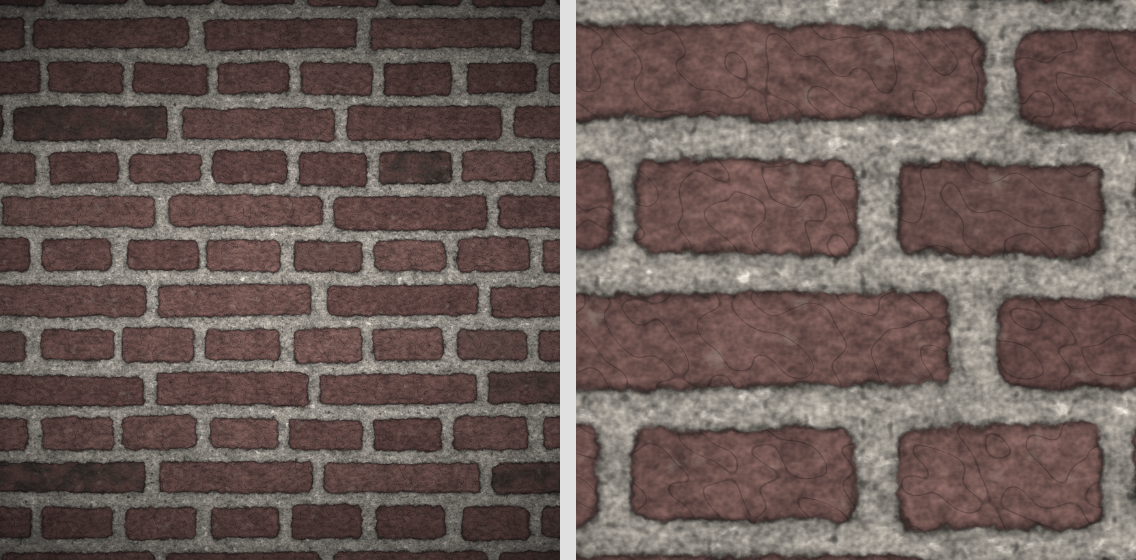
Left: the whole. Right: its middle third, enlarged.
This texture is drawn by a three.js fragment shader. Its source:

```glsl
varying vec2 vUv;

float hash(vec2 p) {
  return fract(sin(dot(p, vec2(127.1, 311.7))) * 43758.545);
}

vec2 gradient(vec2 cell) {
  float angle = 6.28318 * hash(cell);
  return vec2(cos(angle), sin(angle));
}

// Gradient noise, about -0.7 to 0.7
float noise(vec2 p) {
  vec2 i = floor(p), f = fract(p);
  vec2 u = f * f * f * (f * (f * 6.0 - 15.0) + 10.0);
  vec2 e = vec2(1.0, 0.0);
  float low = mix(dot(gradient(i), f), dot(gradient(i + e), f - e), u.x);
  float high = mix(dot(gradient(i + e.yx), f - e.yx), dot(gradient(i + 1.0), f - 1.0), u.x);
  return mix(low, high, u.y);
}

float fbm(vec2 p) {
  float sum = 0.0, amplitude = 1.0;
  for (int i = 0; i < 4; i++) {
    sum += amplitude * noise(p);
    p = mat2(1.6, 1.2, -1.2, 1.6) * p + 7.3;
    amplitude *= 0.55;
  }
  return sum;
}

float roundedBox(vec2 p, vec2 halfSize, float radius) {
  vec2 q = abs(p) - halfSize + radius;
  return length(max(q, 0.0)) + min(max(q.x, q.y), 0.0) - radius;
}

// Signed distance to the nearest brick; also gives its id and local position
float brickDistance(vec2 p, out vec2 id, out vec2 local) {
  float v = (0.9388 - p.y) / 0.0792 + 0.5;
  float row = floor(v);
  float isShort = mod(row, 2.0);

  // Long and short courses alternate, drifting sideways down the wall
  float pitch = mix(0.297, 0.1485, isShort);
  float drift = (1.0 - row / 8.0) * (1.0 - row / 8.0);
  float joint = mix(0.267 + 0.082 * drift, 0.359 + 0.025 * drift, isShort);
  float u = (p.x - joint) / pitch;
  id = vec2(floor(u), row);

  local = vec2((fract(u) - 0.5) * pitch, (0.5 - fract(v)) * 0.0792);
  local -= (vec2(hash(id + 3.1), hash(id + 8.4)) - 0.5) * vec2(0.007, 0.004);
  vec2 halfSize = vec2(pitch * 0.5 - 0.0105, 0.0288);
  halfSize -= (vec2(hash(id + 5.7), hash(id + 1.9)) - 0.4) * vec2(0.007, 0.004);
  local.y += local.x * (hash(id + 6.2) - 0.5) * 0.035;
  return roundedBox(local, halfSize, mix(0.006, 0.015, hash(id + 2.6)));
}

vec3 brickColor(vec2 p, vec2 id, vec2 local, float d) {
  float blotch = fbm(p * vec2(24.0, 36.0) + id * 3.0);
  float grain = fbm(p * vec2(95.0, 140.0));
  float grit = noise(p * 330.0);
  vec3 color = mix(vec3(0.335, 0.245, 0.235), vec3(0.405, 0.305, 0.29), hash(id + 4.3));
  color *= 1.0 + 0.18 * blotch + 0.27 * grain + 0.16 * grit;

  // Soot on some bricks
  float sooty = smoothstep(0.68, 0.95, hash(id + 9.5));
  float soot = sooty * smoothstep(-0.45, 0.4, blotch + 0.4 * grain);
  color = mix(color, vec3(0.19, 0.175, 0.16) * (1.0 + 0.5 * grain), soot * 0.85);

  // Pale mortar smears and thin diagonal cracks
  float smear = smoothstep(0.35, 0.85, fbm(p * 42.0 + 11.0) + 0.3 * grain);
  color = mix(color, vec3(0.49, 0.45, 0.42), smear * 0.45);
  float crack = abs(noise(p * vec2(22.0, 48.0) + local.x * 18.0 + 4.0));
  color *= 1.0 - 0.22 * (1.0 - smoothstep(0.0, 0.035, crack));
  return color * mix(0.78, 1.0, smoothstep(0.0, 0.006, -d));
}

vec3 mortarColor(vec2 p, vec2 local, float d) {
  float lumps = fbm(p * vec2(28.0, 40.0) + 19.0);
  float grain = fbm(p * vec2(110.0, 150.0) + 5.0);
  float grit = noise(p * 300.0 + 2.0);
  vec3 color = vec3(0.56, 0.54, 0.51);
  color *= 1.0 + 0.22 * lumps + 0.28 * grain + 0.24 * grit;

  // Bright chips and dark pits
  color += 0.17 * smoothstep(0.3, 0.75, noise(p * 75.0) + 0.35 * grain);
  color *= 1.0 - 0.45 * smoothstep(0.3, 0.65, noise(p * 120.0 + 31.0));

  // Contact shadow, deeper below each brick
  float below = smoothstep(0.015, -0.03, local.y);
  return color * (1.0 - mix(0.22, 0.42, below) * exp(-max(d, 0.0) / 0.0035));
}

void main() {
  // Wavy courses and ragged brick edges
  vec2 p = vUv;
  p.y += 0.005 * noise(vUv * vec2(4.0, 7.0));
  p += 0.0035 * vec2(noise(vUv * 38.0), noise(vUv * 38.0 + 17.0));
  vec2 id, local;
  float d = brickDistance(p, id, local);
  d += 0.003 * fbm(vUv * 95.0 + 3.0);

  vec3 brick = brickColor(vUv, id, local, d);
  vec3 mortar = mortarColor(vUv, local, d);
  vec3 color = mix(brick, mortar, smoothstep(-0.0013, 0.0013, d));
  float rim = 1.0 - smoothstep(0.0, 0.0032, abs(d));
  color *= 1.0 - rim * (0.22 + 0.3 * noise(vUv * 60.0 + 8.0));

  // Light falls off toward the borders
  vec2 c = vUv - vec2(0.51, 0.48);
  color *= 1.12 - 1.0 * c.x * c.x - 1.75 * c.y * c.y;
  gl_FragColor = vec4(clamp(color, 0.0, 1.0), 1.0);
}
```
